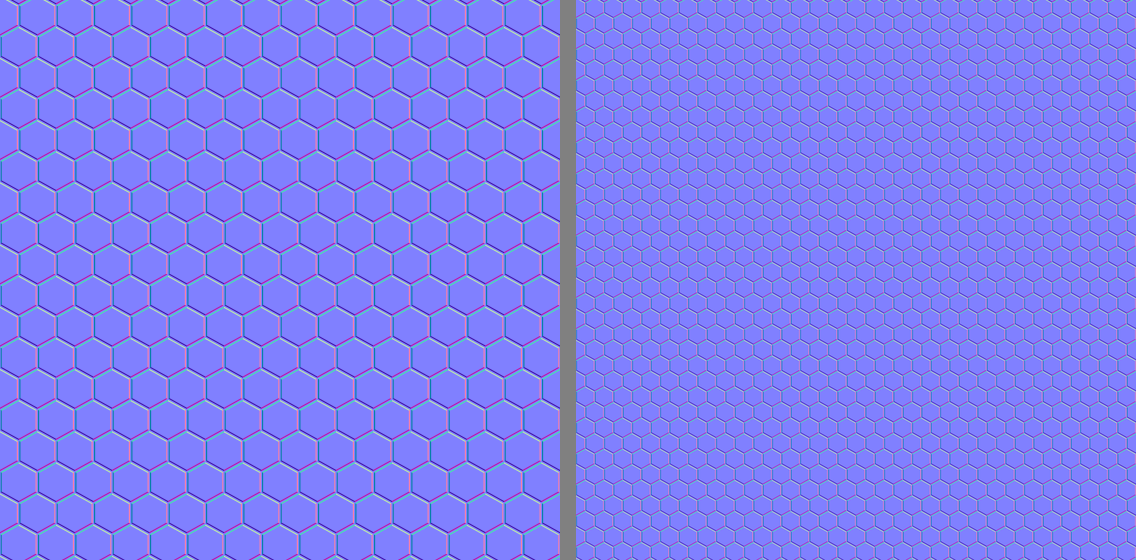
Left: one tile. Right: repeated 2 by 2.
Reproduce this texture map procedurally as a WebGL 1 fragment shader.

```glsl
precision highp float;

uniform vec2 u_resolution;

// Offset from the nearest hexagon centre; cells are one unit wide
vec2 hexOffset(vec2 p) {
  vec2 period = vec2(1.0, sqrt(3.0));
  vec2 evenRow = mod(p + period * vec2(0.5, 0.25), period) - 0.5 * period;
  vec2 oddRow = mod(p + period * vec2(0.0, 0.75), period) - 0.5 * period;
  return dot(evenRow, evenRow) < dot(oddRow, oddRow) ? evenRow : oddRow;
}

// Outward direction of the closest cell edge (xy) and distance to it (z)
vec3 closestEdge(vec2 offset) {
  vec2 a = abs(offset);
  vec2 slant = vec2(0.5, 0.5 * sqrt(3.0));
  float side = a.x;
  float diagonal = dot(a, slant);
  vec2 direction = side > diagonal ? vec2(1.0, 0.0) : slant;
  vec2 facing = vec2(offset.x < 0.0 ? -1.0 : 1.0, offset.y < 0.0 ? -1.0 : 1.0);
  return vec3(direction * facing, 0.5 - max(side, diagonal));
}

// Surface normal of raised tiles with rounded bevels and a flat groove
vec3 tileNormal(vec2 uv) {
  // 15 cells across and 18 rows, squeezed to fit the square
  vec2 p = uv * vec2(15.0, 9.0 * sqrt(3.0));
  // Shift so that the even row centre lies at a quarter period
  vec3 edge = closestEdge(hexOffset(p - vec2(0.0, 0.5 * sqrt(3.0))));
  float t = clamp((edge.z - 0.016) / 0.034, 0.0, 1.0);
  float slope = 4.2 * 4.0 * t * (1.0 - t);
  return normalize(vec3(edge.xy * slope, 1.0));
}

void main() {
  // Average a 4 by 4 grid of samples for smooth edges
  vec3 color = vec3(0.0);
  for (int j = 0; j < 4; j++) {
    for (int i = 0; i < 4; i++) {
      vec2 jitter = (vec2(float(i), float(j)) - 1.5) / 4.0;
      vec2 uv = (gl_FragCoord.xy + jitter) / u_resolution;
      color += 0.5 + 0.5 * tileNormal(uv);
    }
  }
  gl_FragColor = vec4(color / 16.0, 1.0);
}
```
